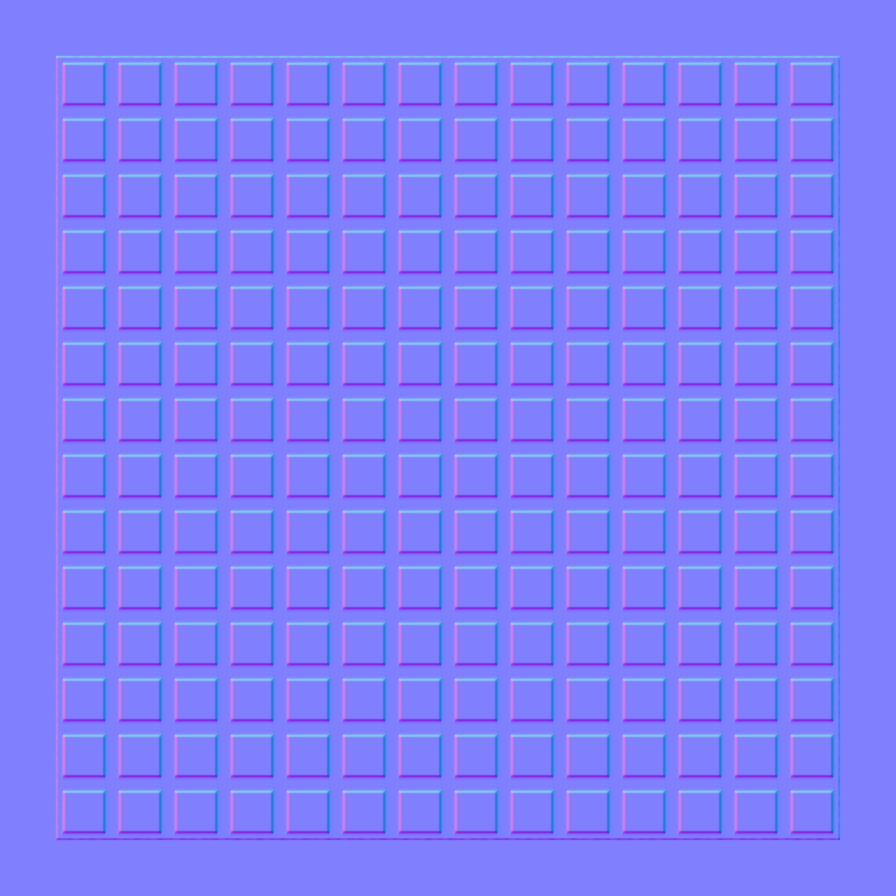
A Shadertoy shader for this texture map:

```glsl
// Tangent-space normal map: a framed 14 x 14 grid of bevelled square panels on a flat sheet.

const float CELLS = 16.0;          // cells across the canvas, margin included
const float GRID_HALF = 7.0;       // half the panel count, in cells
const float PANEL_HALF = 0.362;    // centre of the bevel from the panel centre, in cells
const float BEVEL_WIDTH = 0.0145;  // spread of the bevel line
const float FRINGE_WIDTH = 0.018;  // spread of the faint outer slope
const float FRINGE_OFFSET = 0.034;
const float GAP_FRINGE = 0.4;      // strength of the upright fringes between rows
const float FRAME_WIDTH = 0.011;   // spread of the thin outer frame
const float FRAME_INSET = 0.0156;
const float FRAME_SLOPE = 0.85;
const vec2 LOW_SLOPE = vec2(0.98, -0.90);    // left and bottom bevels
const vec2 HIGH_SLOPE = vec2(-1.22, 0.78);   // right and top bevels
const vec2 LOW_FRINGE = vec2(0.06, -0.13);   // left and bottom fringes
const vec2 HIGH_FRINGE = vec2(-0.17, 0.06);  // right and top fringes
const float TAU = 6.2831853;

// Soft line centred on zero, never thinner than the pixel can carry
float softLine(float dist, float width, float pixel) {
    float spread = sqrt(width * width + 0.09 * pixel * pixel);
    float t = dist / spread;
    return width / spread * exp(-0.5 * t * t);
}

float insideMask(float dist, float pixel) {
    return 1.0 - smoothstep(-0.5 * pixel, 0.5 * pixel, dist);
}

// Slopes of the four panel edges
vec2 panelSlope(vec2 q, float pixel) {
    vec2 edge = abs(q) - PANEL_HALF;
    vec2 side = step(0.0, q);
    vec2 bevel = vec2(softLine(edge.x, BEVEL_WIDTH, pixel),
                      softLine(edge.y, BEVEL_WIDTH, pixel));
    vec2 fringe = vec2(softLine(edge.x - FRINGE_OFFSET, FRINGE_WIDTH, pixel),
                       softLine(edge.y - FRINGE_OFFSET, FRINGE_WIDTH, pixel));
    vec2 span = vec2(insideMask(edge.y - BEVEL_WIDTH, pixel),
                     insideMask(edge.x - BEVEL_WIDTH, pixel));
    // The upright fringes run on through the gaps between rows
    vec2 fringeSpan = vec2(mix(GAP_FRINGE, 1.0, span.x), span.y);
    return mix(LOW_SLOPE, HIGH_SLOPE, side) * bevel * span
         + mix(LOW_FRINGE, HIGH_FRINGE, side) * fringe * fringeSpan;
}

// Thin, slightly broken outline around the whole grid
vec2 frameSlope(vec2 p, float pixel) {
    vec2 edge = abs(p) - GRID_HALF;
    vec2 facing = sign(p) * vec2(-1.0, 1.0);
    vec2 line = vec2(softLine(edge.x + FRAME_INSET, FRAME_WIDTH, pixel),
                     softLine(edge.y + FRAME_INSET, FRAME_WIDTH, pixel));
    vec2 span = vec2(insideMask(edge.y, pixel), insideMask(edge.x, pixel));
    vec2 wear = 0.8 + 0.12 * sin(TAU * 5.0 * p.yx) + 0.08 * sin(TAU * 2.3 * p.yx);
    return FRAME_SLOPE * facing * line * span * wear;
}

void mainImage(out vec4 fragColor, in vec2 fragCoord) {
    float size = min(iResolution.x, iResolution.y);
    float pixel = CELLS / size;
    vec2 p = (fragCoord - 0.5 * iResolution.xy) * pixel;

    // Panels inside the grid, then the frame
    vec2 q = fract(p) - 0.5;
    float gridEdge = max(abs(p.x), abs(p.y)) - GRID_HALF;
    vec2 slope = panelSlope(q, pixel) * insideMask(gridEdge, pixel);
    slope += frameSlope(p, pixel);

    // Encode the unit normal as a colour
    vec3 normal = normalize(vec3(slope, 1.0));
    fragColor = vec4(0.5 + 0.5 * normal, 1.0);
}
```
